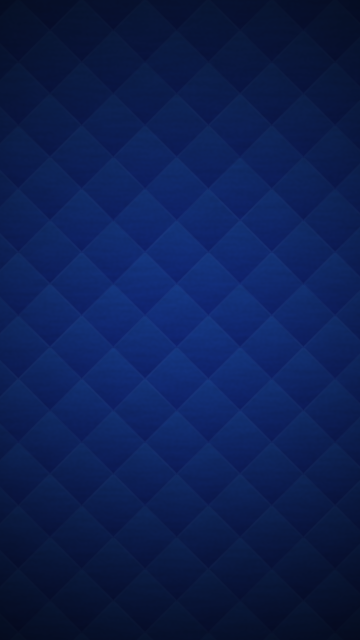
A WebGL 2 fragment shader for this pattern:

```glsl
#version 300 es
precision highp float;
// Quilted blue diamonds: a square lattice turned 45 degrees, each cell shaded
// from a violet-blue lower tip to a lighter upper tip, with thin pale seams.
// Faint woven gradient noise and an elliptical vignette finish the cloth.

uniform vec2 u_resolution;
out vec4 outColor;

const float PERIOD = 0.0990;              // diamond width in canvas heights
const vec2 LATTICE_ANCHOR = vec2(0.2266, 0.6055);
const float SEAM_HALF_WIDTH = 0.0009;

const vec3 LOWER_BLUE = vec3(0.058, 0.128, 0.425);
const vec3 UPPER_BLUE = vec3(0.082, 0.222, 0.510);
const vec3 SEAM_BLUE = vec3(0.150, 0.290, 0.580);

float hash(vec2 p) {
    vec3 q = fract(vec3(p.xyx) * 0.1031);
    q += dot(q, q.yzx + 33.33);
    return fract((q.x + q.y) * q.z);
}

vec2 gradientAt(vec2 cell) {
    float angle = 6.28318 * hash(cell);
    return vec2(cos(angle), sin(angle));
}

float gradientNoise(vec2 p) {
    vec2 i = floor(p);
    vec2 f = p - i;
    vec2 u = f * f * f * (f * (f * 6.0 - 15.0) + 10.0);
    vec2 e = vec2(1.0, 0.0);
    float low = mix(dot(gradientAt(i), f),
                    dot(gradientAt(i + e.xy), f - e.xy), u.x);
    float high = mix(dot(gradientAt(i + e.yx), f - e.yx),
                     dot(gradientAt(i + e.xx), f - e.xx), u.x);
    return mix(low, high, u.y);
}

// Sawtooth whose falling edge is spread over the given width.
vec2 softSaw(vec2 f, float width) {
    return min(f, (1.0 - f) / width);
}

// Coverage of the seams on both sets of diagonals.
float seamMask(vec2 f, float halfWidth, float pixel) {
    vec2 edge = min(f, 1.0 - f) * PERIOD * 0.70711;
    float d = min(edge.x, edge.y);
    return 1.0 - smoothstep(halfWidth - 0.5 * pixel, halfWidth + pixel, d);
}

// Short horizontal streaks over a finer grain.
float weave(vec2 p) {
    float streaks = gradientNoise(p * vec2(22.0, 125.0));
    float grain = gradientNoise(p * vec2(150.0, 190.0) + 57.0);
    return 0.065 * streaks + 0.045 * grain;
}

float vignette(vec2 uv) {
    vec2 q = 2.0 * (uv - vec2(0.5, 0.515));
    return exp(-dot(q * q, vec2(0.32, 0.97)));
}

void main() {
    vec2 p = gl_FragCoord.xy / u_resolution.y;
    float pixel = 1.0 / u_resolution.y;

    // Diagonal lattice coordinates
    vec2 s = (p - LATTICE_ANCHOR) / PERIOD;
    vec2 lattice = vec2(s.x + s.y, s.y - s.x);
    vec2 cell = floor(lattice);
    vec2 f = lattice - cell;

    // Rise from the lower tip to the upper tip of each diamond
    vec2 saw = softSaw(f, 1.5 * pixel / PERIOD);
    float rise = 0.5 * (saw.x + saw.y);
    vec3 color = mix(LOWER_BLUE, UPPER_BLUE, rise);

    // Slight differences between diamonds, and the cloth surface
    color *= 1.0 + 0.03 * (hash(cell + 100.0) - 0.5) + weave(p);

    // Seams fade a little along their length
    float fade = 0.32 + 0.2 * gradientNoise(p * 14.0);
    color = mix(color, SEAM_BLUE, fade * seamMask(f, SEAM_HALF_WIDTH, pixel));

    color *= vignette(gl_FragCoord.xy / u_resolution);
    outColor = vec4(color, 1.0);
}
```
